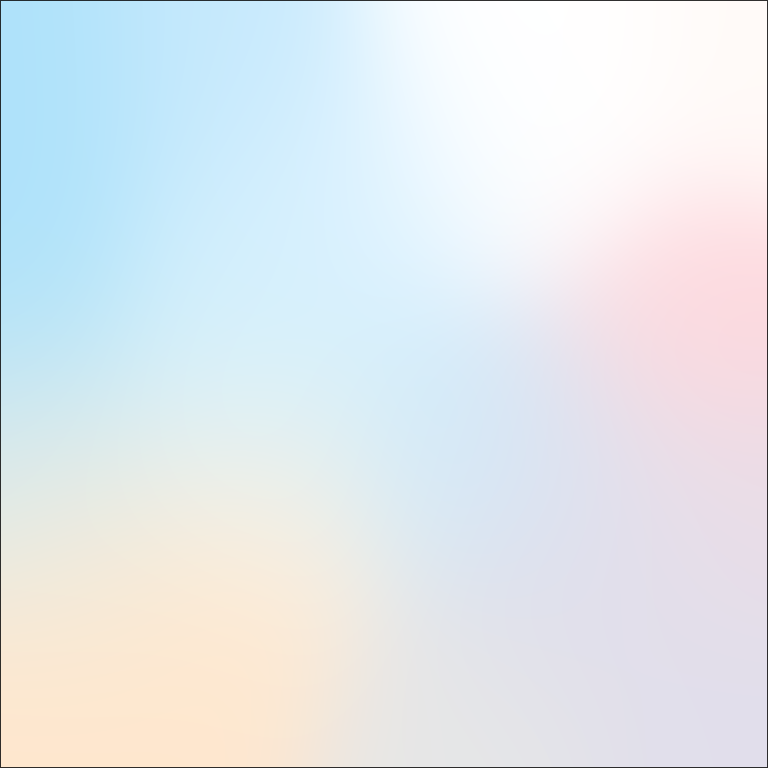
Give the GLSL for this background, as a Shadertoy shader.

```glsl
// Soft pastel mesh gradient of sky blue, white, pink, lilac and peach in a thin dark frame.

#define SPREAD 0.17         // reach of each colour glow
#define FRAME_WIDTH 0.0011  // frame thickness
#define FRAME_COLOR vec3(0.04)

#define SKY   vec3(0.68, 0.885, 0.98)
#define WHITE vec3(1.0)
#define PINK  vec3(0.995, 0.85, 0.87)
#define LILAC vec3(0.88, 0.872, 0.922)
#define AQUA  vec3(0.805, 0.93, 0.995)
#define PEACH vec3(1.0, 0.905, 0.805)

// A colour in rgb, premultiplied by its Gaussian weight in a.
vec4 glow(vec2 p, vec2 center, vec3 color) {
    vec2 d = (p - center) / SPREAD;
    return vec4(color, 1.0) * exp(-dot(d, d));
}

// Weighted average of all glows.
vec3 meshGradient(vec2 p) {
    vec4 sum = vec4(0.0);

    // Blue sky fading toward the middle
    sum += glow(p, vec2(0.04, 0.86), SKY);
    sum += glow(p, vec2(0.03, 0.62), SKY);
    sum += glow(p, vec2(0.30, 0.88), vec3(0.78, 0.915, 0.99));
    sum += glow(p, vec2(0.32, 0.63), vec3(0.82, 0.935, 0.99));
    sum += glow(p, vec2(0.47, 0.74), vec3(0.87, 0.95, 1.0));

    // White light and blush at the upper right
    sum += glow(p, vec2(0.69, 0.95), WHITE);
    sum += glow(p, vec2(0.68, 0.80), WHITE);
    sum += glow(p, vec2(1.00, 0.93), vec3(1.0, 0.98, 0.97));

    // Pink sinking into lilac
    sum += glow(p, vec2(0.90, 0.57), PINK);
    sum += glow(p, vec2(0.96, 0.33), mix(LILAC, PINK, 0.3));
    sum += glow(p, vec2(0.95, 0.05), LILAC);
    sum += glow(p, vec2(0.76, 0.21), LILAC);
    sum += glow(p, vec2(0.70, 0.40), mix(LILAC, AQUA, 0.25));

    // Aqua pool and the mist beside it
    sum += glow(p, vec2(0.55, 0.43), AQUA);
    sum += glow(p, vec2(0.31, 0.48), vec3(0.86, 0.95, 0.98));
    sum += glow(p, vec2(0.04, 0.42), vec3(0.84, 0.915, 0.93));

    // Warm peach corner with a pale crest
    sum += glow(p, vec2(0.35, 0.32), vec3(1.0, 0.935, 0.86));
    sum += glow(p, vec2(0.10, 0.26), vec3(0.96, 0.92, 0.85));
    sum += glow(p, vec2(0.06, 0.03), PEACH);
    sum += glow(p, vec2(0.25, 0.12), PEACH);
    sum += glow(p, vec2(0.60, 0.05), vec3(0.90, 0.905, 0.905));

    return sum.rgb / sum.a;
}

void mainImage(out vec4 fragColor, in vec2 fragCoord) {
    vec2 uv = fragCoord / iResolution.xy;
    vec3 color = meshGradient(uv);

    // Frame with antialiased coverage
    vec2 edge = min(uv, 1.0 - uv);
    float pixel = 1.0 / min(iResolution.x, iResolution.y);
    float frame = clamp((FRAME_WIDTH - min(edge.x, edge.y)) / pixel + 0.5, 0.0, 1.0);

    fragColor = vec4(mix(color, FRAME_COLOR, frame), 1.0);
}
```
